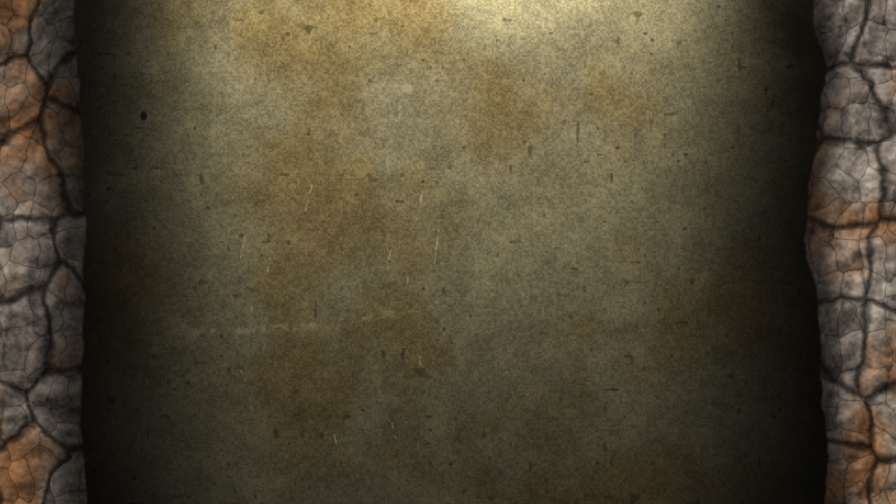
Reproduce this background procedurally as a WebGL 1 fragment shader.

```glsl
precision highp float;
uniform vec2 u_resolution;

float hash(vec2 p) {
  vec3 q = fract(vec3(p.xyx) * 0.1031);
  q += dot(q, q.yzx + 33.33);
  return fract((q.x + q.y) * q.z);
}

vec2 hash2(vec2 p) {
  return vec2(hash(p), hash(p + 71.7));
}

float noise(vec2 p) {
  vec2 i = floor(p), f = fract(p);
  f = f * f * (3.0 - 2.0 * f);
  return mix(mix(hash(i), hash(i + vec2(1, 0)), f.x),
             mix(hash(i + vec2(0, 1)), hash(i + 1.0), f.x), f.y);
}

float fbm(vec2 p) {
  float sum = 0.0, amp = 0.5;
  for (int i = 0; i < 5; i++) {
    sum += amp * noise(p);
    p = mat2(1.6, 1.2, -1.2, 1.6) * p + 17.0;
    amp *= 0.5;
  }
  return sum;
}

// Nearest cell: x = crack distance, y = random tone, z = facet slope
vec3 stoneCells(vec2 p) {
  vec2 cell = floor(p), nearId = cell, nearOffset = vec2(0);
  float first = 9.0, second = 9.0;
  for (int y = -1; y <= 1; y++) {
    for (int x = -1; x <= 1; x++) {
      vec2 id = cell + vec2(x, y);
      vec2 offset = id + 0.15 + 0.7 * hash2(id) - p;
      float d = length(offset);
      if (d < first) {
        second = first;
        first = d;
        nearId = id;
        nearOffset = offset;
      } else {
        second = min(second, d);
      }
    }
  }
  vec2 tilt = hash2(nearId + 9.0) - vec2(0.3, 0.9);
  return vec3(second - first, hash(nearId + 4.0), dot(nearOffset, tilt));
}

vec3 rockColor(vec2 p) {
  vec2 warped = p + 0.07 * vec2(fbm(p * 9.0), fbm(p * 9.0 + 40.0));
  vec3 big = stoneCells(warped * vec2(8.0, 6.5) + 20.0);
  vec3 small = stoneCells(warped * vec2(20.0, 16.0) + 50.0);
  float relief = fbm(p * 24.0) - fbm(p * 24.0 + vec2(0.22, -0.3));
  float rust = smoothstep(0.4, 0.7, fbm(p * 7.0 + 5.0) + 0.25 * (big.y - 0.5));
  vec3 col = mix(vec3(0.47, 0.43, 0.39), vec3(0.44, 0.31, 0.21), rust);
  float light = 0.72 + 0.35 * big.y + 0.35 * big.z + 0.2 * small.y + 0.3 * small.z;
  light += 1.3 * relief + 0.25 * (noise(p * 150.0) - 0.5);
  light *= mix(0.45, 1.0, smoothstep(0.0, 0.16, big.x));
  light *= mix(0.78, 1.0, smoothstep(0.0, 0.12, small.x));
  return col * max(light, 0.1);
}

float segment(vec2 p, vec2 a, vec2 b) {
  vec2 ab = b - a;
  return length(p - a - ab * clamp(dot(p - a, ab) / dot(ab, ab), 0.0, 1.0));
}

vec3 plasterColor(vec2 p, float inset) {
  // Overhead light with shadows closing in from both sides
  float brightness = mix(0.21, 0.57, smoothstep(-0.1, 1.05, p.y));
  float arch = smoothstep(0.6, 1.0, p.y);
  float shade = smoothstep(-0.06, mix(0.42, 0.26, arch), inset - 0.08 * arch);
  brightness *= mix(0.12, 1.0, shade) * (1.0 - 0.13 * smoothstep(0.9, 1.6, p.x));
  vec2 glow = (p - vec2(0.98, 1.02)) / vec2(0.42, 0.1);
  brightness += 0.2 * exp(-dot(glow, glow));

  // Stains and sandy grain
  float stain = fbm(p * 5.0 + 3.0);
  float mottling = fbm(p * 23.0);
  float grain = noise(p * 270.0) + 0.6 * noise(p * 130.0) - 0.8;
  vec3 tint = mix(vec3(1.0, 0.86, 0.55), vec3(1.0, 0.93, 0.69), smoothstep(0.3, 0.6, stain));
  float texture = 1.0 + 0.3 * (stain - 0.47) + 0.3 * (mottling - 0.47) + 0.24 * grain;
  float pits = smoothstep(0.8, 0.95, noise(p * 75.0)) * smoothstep(0.4, 0.65, mottling);
  vec3 col = tint * brightness * texture * (1.0 - 0.3 * pits);

  // Pale scratches, mostly at the lower left
  float scratches = 0.0;
  for (int i = 0; i < 16; i++) {
    vec2 r = hash2(vec2(float(i), 12.0));
    vec2 start = vec2(0.36 + 0.6 * r.x * r.x, 0.08 + 0.52 * r.y);
    vec2 stroke = vec2(0.03 * (r.y - 0.5), 0.02 + 0.05 * r.x);
    scratches += 1.0 - smoothstep(0.0005, 0.003, segment(p, start, start + stroke));
  }
  float scrape = abs(p.y - 0.34 - 0.22 * (p.x - 0.35) * (p.x - 0.35));
  scratches += (1.0 - smoothstep(0.001, 0.012, scrape)) * smoothstep(0.33, 0.4, p.x)
             * (1.0 - smoothstep(0.85, 0.98, p.x)) * 0.6;
  col += vec3(0.12, 0.12, 0.1) * scratches * smoothstep(0.4, 0.7, noise(p * 90.0)) * shade;

  // Embedded pebble and a dark chip
  float pebble = length((p - vec2(0.808, 0.825)) * vec2(0.75, 1.0));
  col = mix(col, vec3(0.65, 0.61, 0.48), 1.0 - smoothstep(0.006, 0.011, pebble));
  float chip = length((p - vec2(0.285, 0.77)) * vec2(1.2, 0.8));
  return mix(col, vec3(0.07, 0.08, 0.08), 1.0 - smoothstep(0.005, 0.01, chip));
}

void main() {
  vec2 p = gl_FragCoord.xy / u_resolution * vec2(1.7778, 1.0);
  float rough = 0.04 * (fbm(vec2(p.y * 9.0, 2.0 + p.x * 4.0)) - 0.47);
  float leftEdge = 0.164 - 0.016 * smoothstep(0.6, 1.0, p.y) + rough;
  float rightEdge = 1.637 - 0.035 * exp(-pow((p.y - 0.53) / 0.22, 2.0))
                  - 0.018 * smoothstep(0.86, 0.94, p.y) + rough;
  float inset = min(p.x - leftEdge, rightEdge - p.x);

  // Stone sides turn dark as they curve into the opening
  float rightSide = step(0.9, p.x);
  float rim = smoothstep(0.0, mix(0.13, 0.08, rightSide), -inset);
  vec3 rock = rockColor(p) * mix(0.35, 1.0, rim) * mix(0.88, 1.05, rightSide);
  vec3 col = mix(rock, plasterColor(p, inset), smoothstep(-0.004, 0.004, inset));
  gl_FragColor = vec4(clamp(col, 0.0, 1.0), 1.0);
}
```
